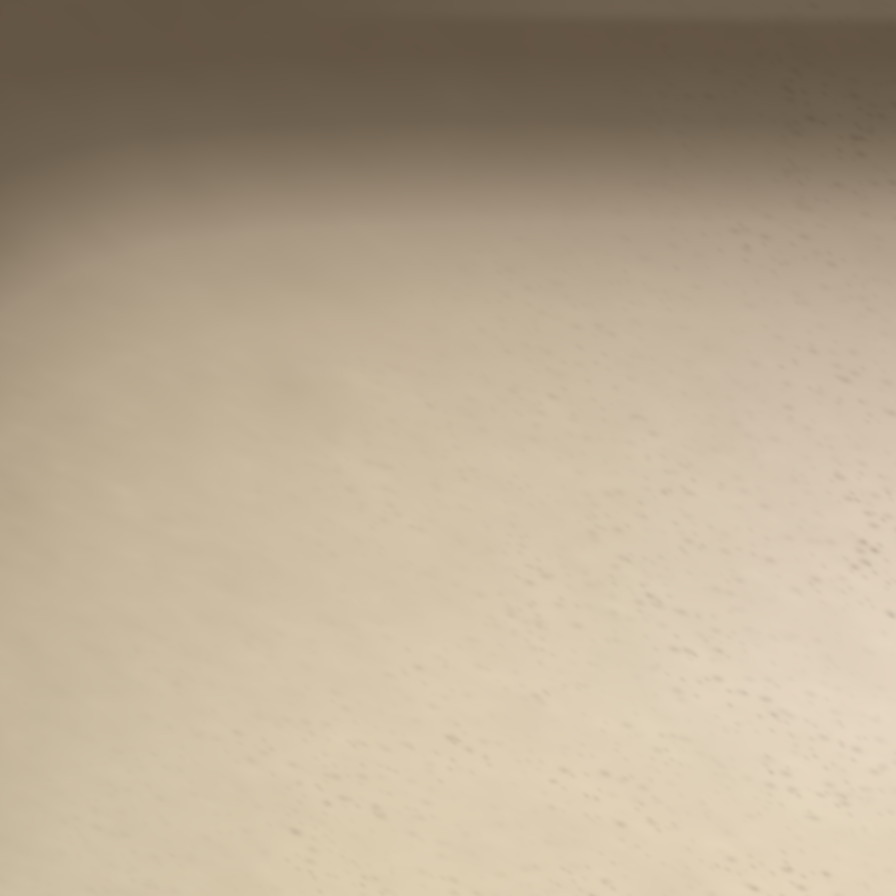
A Shadertoy shader for this texture:

```glsl
const int STOPS = 9;
// Wall colour (rgb) at each depth below the top edge (w)
const vec4 SHADE[STOPS] = vec4[STOPS](
    vec4(0.390, 0.335, 0.265, 0.00),
    vec4(0.392, 0.336, 0.268, 0.06),
    vec4(0.440, 0.385, 0.315, 0.13),
    vec4(0.535, 0.475, 0.400, 0.18),
    vec4(0.665, 0.600, 0.515, 0.24),
    vec4(0.755, 0.690, 0.592, 0.34),
    vec4(0.812, 0.750, 0.645, 0.49),
    vec4(0.858, 0.798, 0.692, 0.74),
    vec4(0.872, 0.812, 0.700, 1.00));

const float LEFT_STRETCH = 0.48;   // shadow reaches further down at the left
const float LEFT_FALLOFF = 7.0;
const vec3 COOL_TINT = vec3(0.020, 0.020, 0.042);
const vec3 SIDE_GLOW = vec3(0.022, 0.022, 0.028);
const vec3 LEFT_DIM = vec3(0.050, 0.046, 0.046);
const float MOTTLE = 0.008;
const float STREAK = 0.011;
const float SPECK = 0.085;

vec2 hash2(vec2 p) {
    vec3 q = fract(p.xyx * vec3(0.1031, 0.1030, 0.0973));
    q += dot(q, q.yzx + 33.33);
    return fract((q.xx + q.yz) * q.zy);
}

// Coordinates along and across a stroke that falls to the right
vec2 slant(vec2 p, float angle) {
    float c = cos(angle), s = sin(angle);
    return vec2(c * p.x - s * p.y, s * p.x + c * p.y);
}

// Soft cellular spots: x is a signed sum, y keeps only the rare strong ones
vec2 spots(vec2 p, float sharpness) {
    vec2 cell = floor(p), total = vec2(0.0);
    for (int j = -1; j <= 1; j++)
    for (int i = -1; i <= 1; i++) {
        vec2 id = cell + vec2(i, j);
        vec2 d = id + hash2(id) - p;
        float weight = hash2(id + 71.0).x;
        float blob = exp(-sharpness * dot(d, d));
        total += blob * vec2(2.0 * weight - 1.0, smoothstep(0.60, 1.0, weight));
    }
    return total;
}

vec3 wallShade(float depth) {
    vec3 col = SHADE[0].rgb;
    for (int i = 1; i < STOPS; i++) {
        float start = SHADE[i - 1].w;
        float t = clamp((depth - start) / (SHADE[i].w - start), 0.0, 1.0);
        col = mix(col, SHADE[i].rgb, t);
    }
    return col;
}

void mainImage(out vec4 fragColor, in vec2 fragCoord) {
    vec2 uv = fragCoord / iResolution.xy;
    float depth = 1.0 - uv.y;
    float lit = smoothstep(0.12, 0.5, depth);

    // Soft grain, steeper in the shadow than in the light
    vec2 broad = slant(uv, 0.60);
    float mottle = spots(broad * vec2(11.0, 20.0), 4.0).x;
    float smear = spots(broad * vec2(22.0, 50.0) + 13.0, 5.0).x;
    vec2 shallow = slant(uv, 0.36);
    float stroke = spots(shallow * vec2(30.0, 72.0) + 37.0, 5.0).x;

    // Shadow gradient
    float stretch = 1.0 + LEFT_STRETCH * exp(-LEFT_FALLOFF * uv.x) + 0.05 * uv.x;
    float wave = 0.004 * sin(9.0 * uv.x + 1.0) + 0.003 * mottle;
    vec3 col = wallShade(depth / stretch + wave * lit);

    // Side light and tint
    col += COOL_TINT * smoothstep(0.35, 1.0, uv.x) * lit
         * (1.0 - 0.6 * smoothstep(0.75, 1.0, depth));
    vec2 glow = (uv - vec2(1.03, 0.24)) / vec2(0.22, 0.26);
    col += SIDE_GLOW * exp(-dot(glow, glow));
    col -= LEFT_DIM * (1.0 - smoothstep(0.0, 0.55, uv.x)) * lit;

    // Pale lip along the top edge
    float lip = 1.0 - smoothstep(0.004, 0.026, depth - 0.008 * uv.x);
    col += 0.045 * lip * smoothstep(0.25, 0.75, uv.x);

    // Plaster texture
    float grain = mix(0.30, 1.0, lit);
    col += grain * (MOTTLE * mottle + STREAK * mix(smear, stroke, 0.3 + 0.4 * lit));

    // Dark pits gathering toward the lower right
    float pitArea = smoothstep(0.55, 1.55, uv.x + 0.9 * depth);
    float cluster = smoothstep(-0.45, 0.65, mottle);
    float pits = spots(shallow * vec2(44.0, 82.0) + 91.0, 11.0).y;
    float finePits = spots(broad * vec2(75.0, 130.0) + 53.0, 9.0).y;
    float pitDepth = (0.75 * pits + 0.5 * finePits) * pitArea * (0.25 + 0.75 * cluster);
    col -= SPECK * pitDepth * vec3(1.0, 1.0, 0.95);

    fragColor = vec4(clamp(col, 0.0, 1.0), 1.0);
}
```
